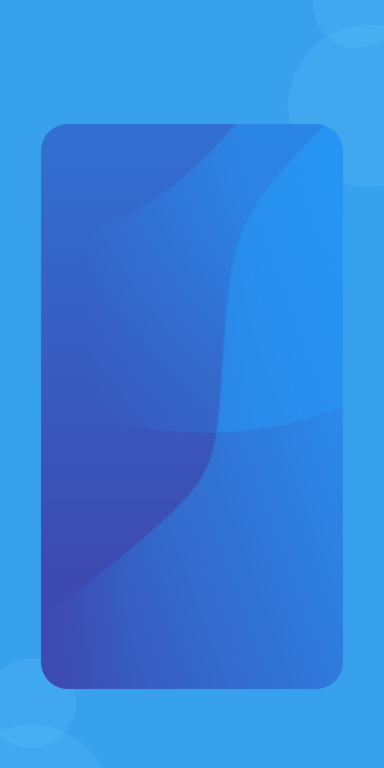
Reproduce this background procedurally as a WebGL 2 fragment shader.

```glsl
#version 300 es
precision highp float;
// Sky-blue backdrop with pale corner discs and a rounded card of flowing blue waves.

#define SKY vec3(0.22, 0.63, 0.93)
#define DISC_TINT vec3(0.45, 0.82, 1.0)
#define DISC_ALPHA 0.15
#define DEEP vec3(0.24, 0.29, 0.69)
#define BRIGHT vec3(0.15, 0.585, 0.955)
#define CARD_CENTER vec2(0.5, 0.9414)
#define CARD_HALF vec2(0.3932, 0.7357)
#define CARD_RADIUS 0.07
#define GLOW 0.58

uniform vec2 u_resolution;
out vec4 fragColor;

float roundedBox(vec2 p, vec2 halfSize, float r) {
    vec2 q = abs(p) - halfSize + r;
    return length(max(q, 0.0)) + min(max(q.x, q.y), 0.0) - r;
}

// Smooth bend from zero into a line of slope one
float bend(float t, float width) {
    return width * log(1.0 + exp(t / width));
}

// Coverage of the negative side of a signed field
float inside(float d, float softness) {
    return 1.0 - smoothstep(-softness, softness, d);
}

vec3 backdrop(vec2 p, float pixel) {
    // Centre and radius of each disc
    vec3 discs[4] = vec3[4](
        vec3(0.932, 1.992, 0.117), vec3(0.961, 1.724, 0.211),
        vec3(0.081, 0.169, 0.116), vec3(0.081, -0.099, 0.211));
    vec3 color = SKY;
    for (int i = 0; i < 4; i++) {
        float d = length(p - discs[i].xy) - discs[i].z;
        color = mix(color, DISC_TINT, DISC_ALPHA * inside(d, pixel));
    }
    return color;
}

vec3 cardColor(vec2 p, float soft) {
    // S-shaped divide between the dark left and the bright right
    float u = p.y - 1.1146;
    float divide = 0.5833 + 0.06 * u + bend(u - 0.331, 0.073)
                 - 1.18 * bend(-u - 0.367, 0.052);
    float right = inside((divide - p.x) * 0.8, soft);

    // Tone of each side, from deep (0) to bright (1)
    float leftTone = clamp(0.5 - 0.4224 * (1.6745 - p.y), 0.02, 1.0);
    float rightTone = 0.78 + 0.763 * (p.x - 0.833) + 0.2765 * (p.y - 0.854);
    rightTone = mix(leftTone, rightTone, smoothstep(0.1, 0.36, p.x));
    float tone = mix(leftTone, clamp(rightTone, 0.0, 1.0), right);

    // Light veil between a sloping crest and a wide lower arc
    float d = p.x - 0.469;
    float crest = 1.531 + 0.83 * d + 1.267 * d * d;
    float arc = length(p - vec2(0.534, 1.8255)) - 0.953;
    float veil = inside((p.y - crest) * 0.75, soft) * inside(arc, soft);
    veil *= GLOW * clamp((p.x - 0.22) / 0.43, 0.0, 1.0);
    veil *= mix(mix(0.5, 1.0, smoothstep(0.9, 1.5, p.y)), 1.0, right);
    tone = 1.0 - (1.0 - tone) * (1.0 - veil);
    return mix(DEEP, BRIGHT, tone);
}

void main() {
    vec2 p = gl_FragCoord.xy / u_resolution.x;
    float pixel = 0.75 / u_resolution.x;
    vec3 color = backdrop(p, pixel);
    float card = roundedBox(p - CARD_CENTER, CARD_HALF, CARD_RADIUS);
    color = mix(color, cardColor(p, max(pixel, 0.004)), inside(card, pixel));
    fragColor = vec4(color, 1.0);
}
```
